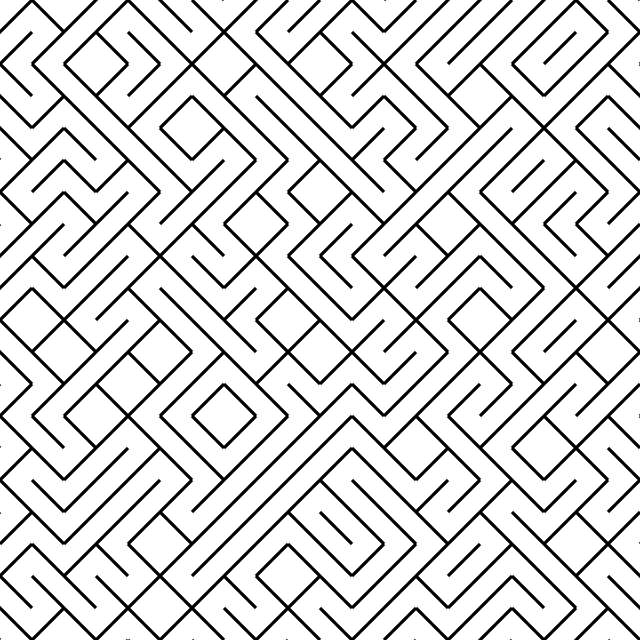
Reproduce this pattern procedurally as a three.js fragment shader.

```glsl
// Draws a tiling maze of thin black diagonal strokes, one per grid cell, on white.

varying vec2 vUv;

const float CELLS = 20.0;        // whole number of cells per side
const float LINE_WIDTH = 0.104;  // stroke width, in cells
const float HALF_DIAGONAL = 0.70710678;
const vec3 PAPER = vec3(1.0);
const vec3 INK = vec3(0.0);

float hash(vec2 p) {
  return fract(sin(dot(p, vec2(127.1, 311.7))) * 43758.5453);
}

// Either +1 (rising) or -1 (falling); wraps around the canvas.
float cellSlope(vec2 cell, float cells) {
  return hash(mod(cell, cells) + 3.0) < 0.5 ? -1.0 : 1.0;
}

// Antialiased coverage of a flat-ended stroke along a cell diagonal.
float strokeCoverage(vec2 p, float slope, float width, float softness) {
  vec2 along = HALF_DIAGONAL * vec2(1.0, slope);
  vec2 across = vec2(-along.y, along.x);
  vec2 outside = abs(vec2(dot(p, along), dot(p, across)))
               - vec2(HALF_DIAGONAL, 0.5 * width);
  vec2 inside = clamp(0.5 - outside / softness, 0.0, 1.0);
  return inside.x * inside.y;
}

// Sums the neighbouring strokes too, since their ends reach over cell borders.
float mazeCoverage(vec2 p, float cells, float width, float softness) {
  vec2 home = floor(p);
  float coverage = 0.0;
  for (int j = -1; j <= 1; j++) {
    for (int i = -1; i <= 1; i++) {
      vec2 cell = home + vec2(float(i), float(j));
      float slope = cellSlope(cell, cells);
      coverage += strokeCoverage(p - cell - 0.5, slope, width, softness);
    }
  }
  return min(coverage, 1.0);
}

void main() {
  vec2 p = vUv * CELLS;
  float pixel = max(fwidth(p.x), fwidth(p.y));
  float ink = mazeCoverage(p, CELLS, LINE_WIDTH, pixel);
  gl_FragColor = vec4(mix(PAPER, INK, ink), 1.0);
}
```
